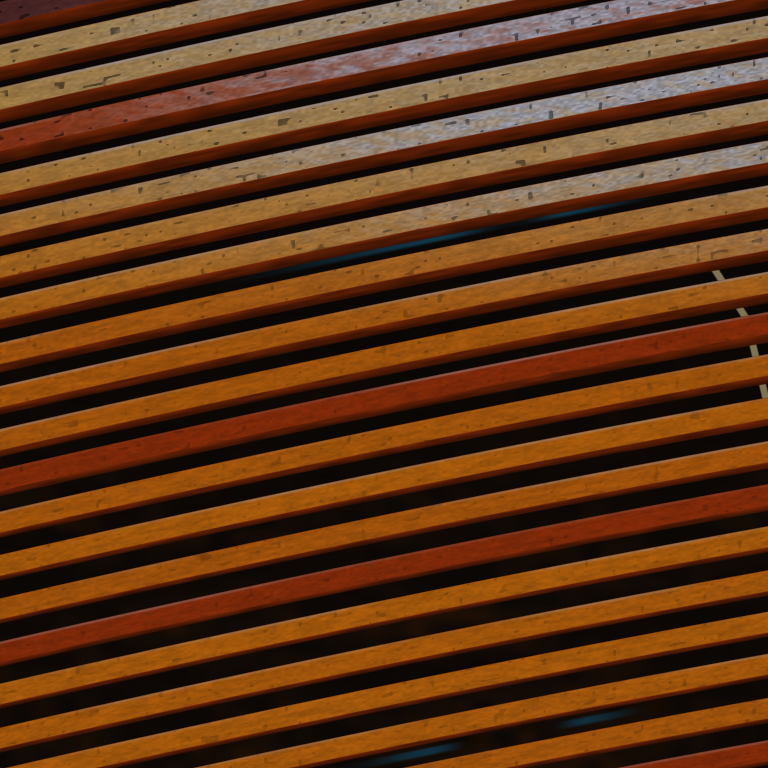
Write a WebGL 1 fragment shader that draws this texture.

```glsl
precision highp float;
// Slanted, slightly bowed wooden slats over a dark void, lit by cool light from the upper right.
// The canvas is cut into sloping cells; each holds a lit top face, a rusty front face and a gap.
// Hashes shift and tint each slat, while stretched value noise makes grain, pits and sheen.
uniform vec2 u_resolution;

const float SLATS = 18.0;            // slats per canvas height
const float SLOPE = 0.205;           // rise across the canvas
const float BOW = 0.025;             // slight upward arch
const float PHASE = 0.06;            // offset of the first slat, in cells
const float JITTER = 0.09;           // spacing irregularity, in cells
const float SOFTNESS = 0.022;        // edge blur, in cells
const vec2 FACE_WIDTH = vec2(0.52, 0.48);   // top face: canvas top, bottom
const vec2 SIDE_WIDTH = vec2(0.34, 0.10);   // front face: canvas top, bottom
const vec4 RED_SLATS = vec4(3.0, 11.0, 15.0, 21.0);

const vec3 AMBER = vec3(0.62, 0.335, 0.045);
const vec3 TAN = vec3(0.59, 0.45, 0.24);
const vec3 RED = vec3(0.48, 0.155, 0.035);
const vec3 PLUM = vec3(0.26, 0.12, 0.12);
const vec3 SILVER = vec3(0.57, 0.58, 0.64);
const vec3 RUST = vec3(0.34, 0.11, 0.02);
const vec3 VOID = vec3(0.04, 0.025, 0.018);
const vec3 UMBER = vec3(0.13, 0.065, 0.02);
const vec3 TEAL = vec3(0.06, 0.22, 0.30);
const vec3 CABLE = vec3(0.50, 0.45, 0.33);

float hash(vec2 p) {
  vec3 q = fract(vec3(p.xyx) * 0.1031);
  q += dot(q, q.yzx + 33.33);
  return fract((q.x + q.y) * q.z);
}

float noise(vec2 p) {
  vec2 i = floor(p), f = fract(p);
  f = f * f * (3.0 - 2.0 * f);
  return mix(mix(hash(i), hash(i + vec2(1.0, 0.0)), f.x),
             mix(hash(i + vec2(0.0, 1.0)), hash(i + 1.0), f.x), f.y);
}

float segment(vec2 p, vec2 a, vec2 b) {
  vec2 d = b - a;
  return length(p - a - d * clamp(dot(p - a, d) / dot(d, d), 0.0, 1.0));
}

// Dark space below, with brown murk, teal glints and a pale cable at the right
vec3 gapColor(vec2 p, float k, float f) {
  float murk = noise(p * vec2(9.0, 16.0) + 4.0) * noise(p * vec2(35.0, 50.0));
  vec3 c = mix(VOID, UMBER, murk * smoothstep(0.3, 0.9, p.y));
  float patches = smoothstep(0.3, 0.65, noise(vec2(p.x * 9.0, k)));
  float reach = smoothstep(0.25, 0.6, p.x) * (1.0 - smoothstep(0.72, 0.88, p.x));
  float glint = step(abs(mod(k, 12.0) - 7.0), 0.5) * patches * reach;
  c = mix(c, TEAL, glint * smoothstep(0.72, 0.8, f) * (1.0 - smoothstep(0.88, 0.98, f)));
  float cable = min(segment(p, vec2(0.93, 0.35), vec2(0.972, 0.415)),
                    segment(p, vec2(0.972, 0.415), vec2(1.0, 0.53)));
  float aa = 0.75 / u_resolution.y;
  return mix(c, CABLE, 1.0 - smoothstep(0.004 - aa, 0.005 + aa, cable));
}

// Lit top face: wood tint, grain, pits and cool sheen
vec3 faceColor(vec2 p, float k, float s, float tone) {
  float upper = 1.0 - smoothstep(0.12, 0.5, p.y);
  vec3 c = mix(AMBER, TAN, upper);
  c = mix(c, mix(AMBER, RED, 0.5), 0.4 * tone * (1.0 - upper));
  if (any(equal(vec4(k), RED_SLATS))) c = RED;
  if (k < 0.5) c = PLUM;

  float grain = noise(vec2(p.x * 45.0, s * 13.0));
  float fine = noise(vec2(p.x * 190.0 + k * 7.0, s * 24.0));
  c *= 0.88 + 0.14 * grain + 0.12 * fine;

  float cool = max(mod(k, 2.0), 0.6 * step(abs(k - 2.0), 0.5));
  float light = (1.0 - smoothstep(0.1, 0.43, p.y)) * smoothstep(-0.15, 0.75, p.x);
  float streak = 0.55 + 0.6 * noise(vec2(p.x * 65.0 - s * 6.0, s * 10.0));
  float sheen = clamp(light * mix(0.32, 1.0, cool) * streak, 0.0, 0.9);
  c = mix(c, SILVER * (0.85 + 0.3 * fine), sheen);

  float pit = smoothstep(0.83, 0.95, noise(vec2(p.x * 110.0, s * 9.0 + 3.0)));
  return c * (1.0 - pit * mix(0.15, 0.45, upper));
}

void main() {
  vec2 p = gl_FragCoord.xy / u_resolution;
  p.y = 1.0 - p.y;                   // measured down from the top

  // Slat number k and position f inside its cell
  float s = (p.y + SLOPE * p.x + BOW * p.x * (1.0 - p.x)) * SLATS + PHASE;
  float k = floor(s), f = s - k;
  float tone = hash(vec2(k, 8.0));
  float start = 0.03 + JITTER * hash(vec2(k, 2.0));
  float faceEnd = start + mix(FACE_WIDTH.x, FACE_WIDTH.y, p.y);
  float sideEnd = faceEnd + mix(SIDE_WIDTH.x, SIDE_WIDTH.y, smoothstep(0.0, 0.85, p.y));
  float aa = max(SOFTNESS, 0.8 * SLATS / u_resolution.y);

  // Front face darkens toward its lower edge
  float depth = clamp((f - faceEnd) / (sideEnd - faceEnd), 0.0, 1.0);
  float sideGrain = noise(vec2(p.x * 30.0, s * 14.0));
  vec3 side = RUST * (1.15 - 0.55 * depth) * (0.8 + 0.4 * sideGrain);

  // Pale worn rim along the upper edge
  vec3 face = faceColor(p, k, s, tone);
  float rim = 1.0 - smoothstep(0.03, 0.08, f - start);
  float wear = smoothstep(0.25, 0.8, noise(vec2(p.x * 5.0, k * 3.7)));
  face = mix(face, SILVER, rim * wear * mix(0.6, 0.25, p.y));

  // Stack gap, front face and top face
  vec3 color = gapColor(p, k, f);
  float slat = smoothstep(start - aa, start + aa, f);
  color = mix(color, side, slat * (1.0 - smoothstep(sideEnd - aa, sideEnd + aa, f)));
  color = mix(color, face, slat * (1.0 - smoothstep(faceEnd - aa, faceEnd + aa, f)));
  gl_FragColor = vec4(color, 1.0);
}
```
